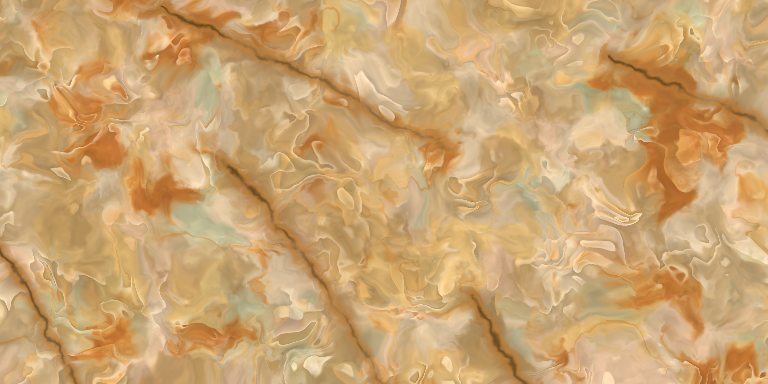
Reproduce this texture procedurally as a Shadertoy shader.

```glsl
// Polished onyx: honey and cream clouds with folded wispy edges and diagonal brown veins.

const vec3 TAN   = vec3(0.77, 0.65, 0.47);
const vec3 CREAM = vec3(0.84, 0.74, 0.60);
const vec3 HONEY = vec3(0.83, 0.67, 0.40);
const vec3 OCHRE = vec3(0.70, 0.55, 0.34);
const vec3 AMBER = vec3(0.79, 0.52, 0.22);
const vec3 RUST  = vec3(0.69, 0.38, 0.15);
const vec3 SAGE  = vec3(0.66, 0.69, 0.54);
const vec3 BLUSH = vec3(0.86, 0.70, 0.57);
const vec3 PEARL = vec3(0.92, 0.85, 0.74);
const vec3 UMBER = vec3(0.36, 0.24, 0.09);

float hash(vec2 p) {
    return fract(sin(dot(p, vec2(127.1, 311.7))) * 43758.55);
}

float noise(vec2 p) {
    vec2 i = floor(p), f = fract(p);
    f = f * f * f * (f * (f * 6.0 - 15.0) + 10.0);
    float low = mix(hash(i), hash(i + vec2(1, 0)), f.x);
    float high = mix(hash(i + vec2(0, 1)), hash(i + vec2(1, 1)), f.x);
    return mix(low, high, f.y);
}

// Layered noise in 0..1, each octave turned to hide the lattice
float fbm(vec2 p, int octaves) {
    float sum = 0.0, total = 0.0, amp = 0.5;
    for (int i = 0; i < octaves; i++) {
        sum += amp * noise(p);
        total += amp;
        p = mat2(1.6, 1.2, -1.2, 1.6) * p + 7.3;
        amp *= 0.5;
    }
    return sum / total;
}

vec2 warp(vec2 p, float scale, float amount, int octaves) {
    vec2 shift = vec2(fbm(p * scale + 3.1, octaves), fbm(p * scale + 41.7, octaves));
    return p + amount * (shift - 0.5);
}

// Soft ramp with one crisp side: x is the ramp, y the bright crest beside the edge
vec2 fold(vec2 p, float scale, float bands) {
    float f = fract(fbm(p * scale, 3) * bands);
    float crest = smoothstep(0.60, 0.92, f) * smoothstep(1.0, 0.93, f);
    return vec2(f * smoothstep(1.0, 0.9, f), crest);
}

// Opacity of a cloud of colour
float cloud(vec2 p, float scale, float seed, float from, float to) {
    return smoothstep(from, to, fbm(p * scale + seed, 5));
}

// Distance to a segment in x, position along it in y
vec2 segment(vec2 p, vec2 a, vec2 along) {
    float h = clamp(dot(p - a, along) / dot(along, along), 0.0, 1.0);
    return vec2(length(p - a - along * h), h);
}

float bell(float d, float width) {
    return exp(-d * d / (width * width));
}

vec3 stone(vec2 p) {
    vec2 q = warp(warp(p, 4.0, 0.16, 3), 13.0, 0.07, 3);
    vec2 broad = fold(q, 5.0, 5.0);
    vec2 small = fold(q + 5.0, 11.0, 4.0);
    float patches = cloud(p, 8.0, 71.0, 0.42, 0.62);
    float wisps = cloud(p, 9.0, 19.0, 0.42, 0.62);

    // Folds displace the clouds so their colours break at the edges
    q += vec2(0.06, 0.04) * broad.x * patches + vec2(-0.035, 0.04) * small.x * wisps;

    vec3 col = mix(TAN, CREAM, cloud(q, 7.5, 11.0, 0.40, 0.58));
    col = mix(col, SAGE, 0.62 * cloud(q, 5.5, 23.0, 0.51, 0.66));
    col = mix(col, BLUSH, 0.65 * cloud(q, 7.0, 37.0, 0.52, 0.66));
    col = mix(col, HONEY, 0.75 * cloud(q, 8.0, 53.0, 0.54, 0.67));
    col = mix(col, OCHRE, 0.75 * cloud(q, 7.0, 67.0, 0.55, 0.68));
    float warm = 0.7 * fbm(q * 8.5 + 83.0, 5) + 0.3 * fbm(p * 3.0 + 31.0, 2);
    col = mix(col, AMBER, 0.75 * smoothstep(0.56, 0.67, warm));
    col = mix(col, RUST, 0.70 * smoothstep(0.62, 0.73, warm));

    // Gold and pearl rims, then thin amber seams
    col = mix(col, mix(HONEY, AMBER, 0.4), 0.50 * broad.y * patches);
    col = mix(col, PEARL, 0.38 * small.y * wisps);
    float seam = bell(fbm(q * 4.5 + 97.0, 4) - 0.5, 0.014);
    col = mix(col, AMBER * 0.95, 0.55 * seam * cloud(p, 6.0, 103.0, 0.48, 0.64));

    // Milky shading, from soft swells to fine mottling
    float shade = 0.14 * (small.x - 0.35) * wisps + 0.10 * (broad.x - 0.35) * patches;
    shade += 0.30 * (fbm(q * 17.0, 4) - 0.5) + 0.12 * (fbm(q * 45.0 + 9.0, 2) - 0.5);
    return col * (1.01 + shade);
}

vec3 addVeins(vec3 col, vec2 p) {
    vec2 q = warp(warp(p, 4.0, 0.07, 2), 22.0, 0.035, 4);
    float broken = cloud(p, 16.0, 5.0, 0.35, 0.60);
    for (int i = 0; i < 5; i++) {
        float k = float(i);
        float rise = fract(0.36 + 0.625 * k);
        vec2 start = vec2(0.4 * k + 0.15 * sin(2.2 * k) - 0.1 * rise, rise);
        float angle = mix(1.0, 0.46, smoothstep(0.62, 0.85, rise));
        vec2 s = segment(q, start, 0.85 * vec2(cos(angle), -sin(angle)));
        float fade = 1.0 - 0.65 * s.y;
        col = mix(col, mix(RUST, OCHRE, 0.55) * 0.85, 0.65 * fade * bell(s.x, 0.030));
        col = mix(col, AMBER * 0.95, 0.60 * bell(s.x - 0.009, 0.007));
        col = mix(col, UMBER, fade * mix(0.25, 0.85, broken) * bell(s.x, 0.005));
    }
    return col;
}

void mainImage(out vec4 fragColor, in vec2 fragCoord) {
    vec2 p = fragCoord / iResolution.y;
    fragColor = vec4(clamp(addVeins(stone(p), p), 0.0, 1.0), 1.0);
}
```
